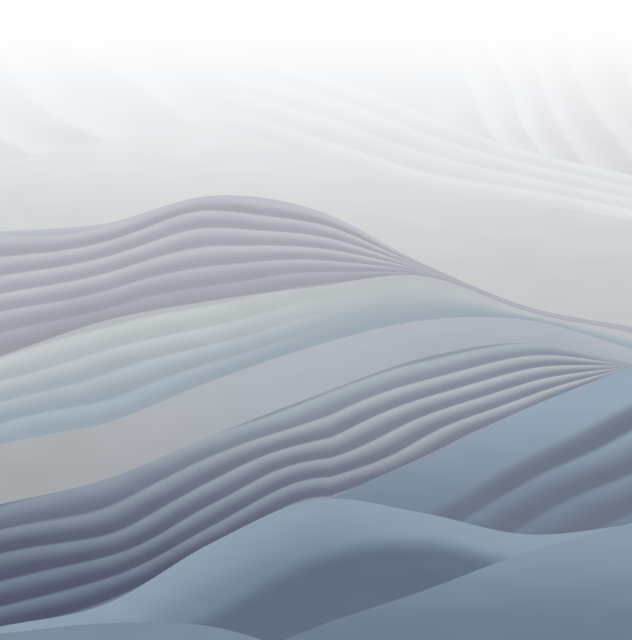
Give the GLSL for this background, as a WebGL 2 fragment shader.

```glsl
#version 300 es
precision highp float;
uniform vec2 u_resolution;
out vec4 outColor;

// Ridge heights at seven evenly spaced places, left to right
const float FAR[7]     = float[7](0.960, 0.945, 0.925, 0.890, 0.825, 0.765, 0.727);
const float PALE[7]    = float[7](0.746, 0.779, 0.802, 0.755, 0.707, 0.685, 0.656);
const float HOLLOW[7]  = float[7](0.638, 0.651, 0.694, 0.672, 0.590, 0.522, 0.490);
const float MIDDLE[7]  = float[7](0.443, 0.499, 0.530, 0.552, 0.569, 0.515, 0.480);
const float TONGUE[7]  = float[7](0.306, 0.339, 0.404, 0.460, 0.499, 0.500, 0.455);
const float SLOPE[7]   = float[7](0.212, 0.251, 0.319, 0.382, 0.440, 0.464, 0.432);
const float RIGHT[7]   = float[7](-0.05, 0.030, 0.120, 0.210, 0.285, 0.362, 0.427);
const float LOW[7]     = float[7](0.021, 0.056, 0.151, 0.219, 0.199, 0.165, 0.180);
const float SHADE[7]   = float[7](-0.10, -0.03, 0.050, 0.140, 0.165, 0.130, 0.120);
const float NEAR[7]    = float[7](-0.20, -0.12, -0.05, 0.020, 0.076, 0.137, 0.183);
const float CORNER[7]  = float[7](0.010, 0.026, 0.021, -0.03, -0.10, -0.15, -0.20);

const vec3 WHITE = vec3(1.0);
const vec3 MIST = vec3(0.86, 0.875, 0.89);
const vec3 SNOW_HIGH = vec3(0.88, 0.89, 0.895);
const vec3 SNOW_LOW = vec3(0.77, 0.78, 0.785);
const vec3 MAUVE = vec3(0.66, 0.66, 0.70);
const vec3 MAUVE_LIT = vec3(0.75, 0.77, 0.80);
const vec3 SILVER = vec3(0.73, 0.75, 0.765);
const vec3 BLUE_GREY = vec3(0.62, 0.67, 0.71);
const vec3 STEEL_LIT = vec3(0.56, 0.63, 0.69);
const vec3 STEEL = vec3(0.45, 0.51, 0.58);
const vec3 SLATE = vec3(0.36, 0.41, 0.49);
const vec3 NIGHT = vec3(0.32, 0.34, 0.42);
const vec3 DUSK = vec3(0.53, 0.55, 0.61);
const float WOBBLE = 0.05;   // unevenness of the folds
const float GRAIN = 0.012;   // mottling of the surfaces

vec2 gradientAt(vec2 cell) {
  float a = 6.2832 * fract(sin(dot(cell, vec2(127.1, 311.7))) * 43758.5);
  return vec2(cos(a), sin(a));
}

float noise(vec2 p) {
  vec2 i = floor(p), f = p - i, u = f * f * (3.0 - 2.0 * f), e = vec2(1.0, 0.0);
  float low = mix(dot(gradientAt(i), f), dot(gradientAt(i + e), f - e), u.x);
  float high = mix(dot(gradientAt(i + e.yx), f - e.yx), dot(gradientAt(i + 1.0), f - 1.0), u.x);
  return mix(low, high, u.y);
}

// Smooth curve through the seven heights
float ridge(float x, float k[7]) {
  float s = clamp(x, 0.0, 1.0) * 6.0;
  int i = min(int(s), 5);
  float f = s - float(i), b = k[i], c = k[i + 1];
  float a = i > 0 ? k[max(i - 1, 0)] : 2.0 * b - c;
  float d = i < 5 ? k[min(i + 2, 6)] : 2.0 * c - b;
  return b + 0.5 * f * (c - a + f * (2.0 * a - 5.0 * b + 4.0 * c - d + f * (3.0 * (b - c) + d - a)));
}

// Coverage below an edge, softened over about one pixel
float below(float edge, float y) {
  float w = 0.9 / u_resolution.y;
  return smoothstep(-w, w, edge - y);
}

// Fold with a crisp lit lip and a long fade into shade
float pleat(float s) {
  float f = fract(s);
  return smoothstep(0.0, 0.16, f) * (1.0 - smoothstep(0.14, 0.85, f));
}

// Relative depth between two ridges
float depth(float top, float base, float y) {
  return (top - y) / max(top - base, 0.004);
}

void main() {
  vec2 p = gl_FragCoord.xy / u_resolution;
  float x = p.x, y = p.y;
  float warp = WOBBLE * noise(p * vec2(5.0, 9.0));
  float far = ridge(x, FAR), pale = ridge(x, PALE), hollow = ridge(x, HOLLOW);
  float middle = min(ridge(x, MIDDLE), hollow - 0.008);
  float tongue = ridge(x, TONGUE), slope = ridge(x, SLOPE);
  float right = ridge(x, RIGHT), low = ridge(x, LOW);

  // Misty distance with steep folds on the right
  vec3 col = mix(MIST, vec3(0.84, 0.835, 0.85), smoothstep(0.75, 1.0, x));
  col += 0.04 * pleat((x + 0.54 * y + warp) * 15.0) * smoothstep(0.62, 0.8, x);

  // Far slope, with diagonal streaks on the left
  float t = depth(far, pale, y);
  vec3 tone = MIST + 0.03 * pleat(t * 4.0 + warp * 3.0) * smoothstep(0.25, 0.5, x);
  tone += 0.035 * pleat((y + 0.65 * x + warp) * 9.0) * (1.0 - smoothstep(0.2, 0.45, x));
  col = mix(col, tone, below(far, y));

  // Broad pale dune
  col = mix(col, mix(SNOW_LOW, SNOW_HIGH, smoothstep(0.48, 0.8, y)), below(pale, y));

  // Mauve hollow with converging folds
  t = depth(hollow, middle, y);
  float gap = smoothstep(0.0, 0.06, hollow - middle);
  float fold = mix(0.35, pleat(t * 6.0 + warp * 12.0), gap);
  tone = mix(MAUVE, MAUVE_LIT, fold * (1.0 - 0.6 * smoothstep(0.5, 1.0, t)));
  tone -= 0.05 * smoothstep(0.4, 1.0, t) * (1.0 - x);
  tone = mix(MAUVE_LIT, tone, smoothstep(0.0, 0.12, t));
  col = mix(col, tone, below(hollow, y));

  // Middle dune: silver crest, blue foot, streaks on the left
  t = depth(middle, tongue, y);
  tone = mix(SILVER, BLUE_GREY, smoothstep(0.25, 0.95, t + 0.2 * (1.0 - smoothstep(0.0, 0.4, x))));
  tone += 0.06 * (pleat(t * 4.0 + warp * 10.0) - 0.3) * (1.0 - smoothstep(0.25, 0.6, x));
  col = mix(col, tone, below(middle, y));

  // Smooth tongue of snow
  t = depth(tongue, slope, y);
  tone = mix(vec3(0.67, 0.685, 0.695), vec3(0.70, 0.72, 0.755), smoothstep(0.0, 0.5, x));
  col = mix(col, tone - 0.03 * t, below(tongue, y));

  // Dark slope whose folds meet at the right
  t = depth(slope, max(right, low), y);
  float height = smoothstep(0.04, 0.44, y);
  fold = mix(0.5, pleat(t * 5.0 + warp * 9.0), smoothstep(0.0, 0.06, slope - right));
  tone = mix(mix(NIGHT, DUSK, height), mix(STEEL, SILVER, height), 0.9 * fold);
  tone = mix(tone, mix(STEEL, BLUE_GREY, height), 0.5 * (1.0 - smoothstep(0.0, 0.35, t)));
  col = mix(col, tone, below(slope, y));

  // Right dune with slanting furrows
  float furrow = (right - y - 0.1 * (1.0 - x) - 0.055 + 0.2 * warp) / 0.065;
  tone = mix(STEEL, STEEL_LIT + 0.03, smoothstep(0.15, 0.4, y));
  float dark = 1.0 - pleat(furrow + 0.4);
  tone = mix(tone, vec3(0.41, 0.44, 0.51), 0.85 * dark * smoothstep(-0.1, 0.2, furrow));
  col = mix(col, tone, below(right, y));

  // Low dune with a soft inner shadow
  tone = mix(STEEL_LIT, STEEL, smoothstep(0.0, 0.12, low - y));
  float shade = smoothstep(-0.004, 0.035, ridge(x, SHADE) - y);
  col = mix(col, mix(tone, SLATE, 0.8 * shade), below(low, y));

  // Nearest dunes
  tone = mix(STEEL - 0.02, STEEL_LIT - 0.02, smoothstep(0.0, 0.18, y));
  col = mix(col, tone, below(ridge(x, NEAR), y));
  col = mix(col, mix(STEEL, STEEL_LIT, 0.3), below(ridge(x, CORNER), y));

  // Mottling and white haze at the top
  col += GRAIN * noise(p * vec2(14.0, 40.0));
  col = mix(col, WHITE, smoothstep(0.68, 0.99, y));
  outColor = vec4(clamp(col, 0.0, 1.0), 1.0);
}
```
